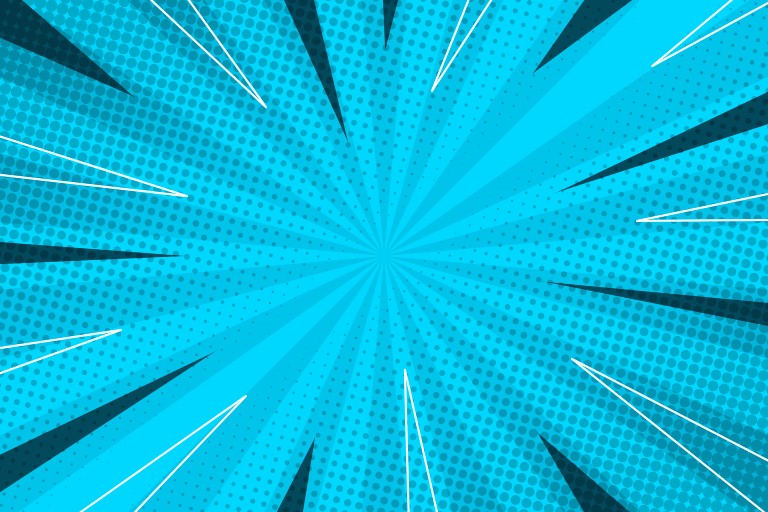
This background is drawn by a Shadertoy shader. Its source:

```glsl
// Comic burst: cyan rays spread from the centre under a tilted halftone screen,
// with dark spikes and white outlined wedges pointing inwards from the border.
// Rays come from the polar angle; spikes and wedges share one mirrored wedge frame.

const vec3 RAY_LIGHT = vec3(0.0, 0.845, 1.0);
const vec3 RAY_DARK = vec3(0.005, 0.768, 0.922);
const vec3 SPIKE_COLOR = vec3(0.01, 0.285, 0.36);
const vec3 LINE_COLOR = vec3(0.97, 0.99, 1.0);

const float RAY_PAIRS = 18.0;
const float DOT_SPACING = 0.0225;
const float DOT_TILT = -15.0;
const float CLEAR_AXIS = 40.0;      // diagonal along which the dots vanish
const float OUTLINE_SPREAD = 5.6;
const float LINE_HALF_WIDTH = 0.0021;

// Tip angle, tip radius, axis angle, half spread (degrees, canvas heights)
const vec4 SPIKES[10] = vec4[10](
    vec4(147.5, 0.579, 147.7, 8.5), vec4(107.5, 0.234, 108.9, 5.4),
    vec4(89.7, 0.402, 83.9, 8.4),   vec4(50.8, 0.461, 45.7, 9.3),
    vec4(20.2, 0.362, 21.7, 3.8),   vec4(-9.1, 0.320, -8.3, 2.9),
    vec4(-49.0, 0.458, -50.2, 9.5), vec4(249.2, 0.380, 251.8, 9.0),
    vec4(209.5, 0.381, 209.4, 3.8), vec4(180.0, 0.387, 179.1, 3.4));

// Tip angle, tip radius, axis angle
const vec3 OUTLINES[9] = vec3[9](
    vec3(128.4, 0.371, 131.4), vec3(73.8, 0.336, 62.5), vec3(35.3, 0.642, 34.2),
    vec3(7.9, 0.499, 6.0), vec3(-28.7, 0.419, -33.0), vec3(-79.6, 0.226, -82.9),
    vec3(225.4, 0.384, 220.7), vec3(195.7, 0.534, 194.1), vec3(163.1, 0.402, 167.9));

vec2 direction(float degrees) {
    float a = radians(degrees);
    return vec2(cos(a), sin(a));
}

// Express p along a direction (x) and across it (y)
vec2 alignTo(vec2 p, float degrees) {
    vec2 d = direction(degrees);
    return vec2(dot(p, d), dot(p, vec2(-d.y, d.x)));
}

// Position relative to a wedge tip, mirrored about the wedge axis
vec2 wedgeFrame(vec2 p, vec3 wedge) {
    vec2 q = alignTo(p - wedge.y * direction(wedge.x), wedge.z);
    return vec2(q.x, abs(q.y));
}

float wedgeFill(vec2 q, float spread) {
    vec2 edge = direction(spread);
    return q.y * edge.x - q.x * edge.y;
}

float wedgeOutline(vec2 q, float spread) {
    vec2 edge = direction(spread);
    return length(q - edge * max(dot(q, edge), 0.0));
}

float coverage(float dist, float pixel) {
    return 1.0 - smoothstep(-0.6 * pixel, 0.6 * pixel, dist);
}

// Signed distance to the light rays, negative inside
float rayDistance(vec2 p) {
    float angle = atan(p.y, p.x + 1e-6);
    return -cos(RAY_PAIRS * angle) * length(p) / RAY_PAIRS;
}

// Dots whose radius grows away from the clear diagonal
float halftone(vec2 p, float offAxis, float pixel) {
    vec2 cell = fract(alignTo(p, DOT_TILT) / DOT_SPACING) - 0.5;
    float radius = 0.62 * (1.0 - exp(-2.2 * offAxis));
    float dots = coverage((length(cell) - radius) * DOT_SPACING, pixel);
    return dots * smoothstep(0.02, 0.07, offAxis);
}

void mainImage(out vec4 fragColor, in vec2 fragCoord) {
    float pixel = 1.0 / iResolution.y;
    vec2 p = (fragCoord - 0.5 * iResolution.xy) * pixel;
    float offAxis = abs(alignTo(p, CLEAR_AXIS).y);

    // Rays, the darker ones deepening towards two opposite corners
    float light = coverage(rayDistance(p), pixel);
    vec3 color = mix(RAY_DARK, RAY_LIGHT, light);
    color *= 1.0 - 0.10 * (1.0 - light) * smoothstep(0.3, 0.8, offAxis);

    // Dark spikes
    float spikes = 0.0;
    for (int i = 0; i < SPIKES.length(); i++) {
        vec2 q = wedgeFrame(p, SPIKES[i].xyz);
        spikes = max(spikes, coverage(wedgeFill(q, SPIKES[i].w), pixel));
    }
    color = mix(color, SPIKE_COLOR, spikes);

    // Halftone shade over rays and spikes
    color *= 1.0 - 0.21 * halftone(p, offAxis, pixel);

    // White outlined wedges
    float lines = 0.0;
    for (int i = 0; i < OUTLINES.length(); i++) {
        float d = wedgeOutline(wedgeFrame(p, OUTLINES[i]), OUTLINE_SPREAD);
        lines = max(lines, coverage(d - LINE_HALF_WIDTH, pixel));
    }
    color = mix(color, LINE_COLOR, lines);

    fragColor = vec4(color, 1.0);
}
```
